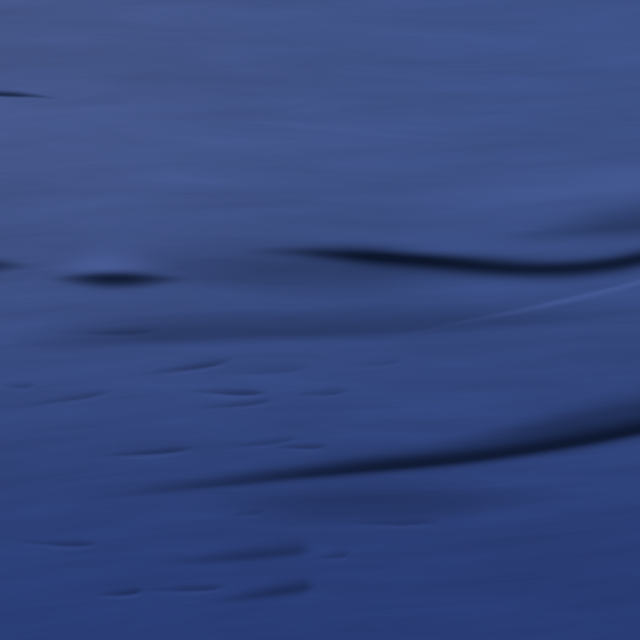
Write a WebGL 1 fragment shader that draws this texture.

```glsl
precision highp float;
// Calm deep-blue water crossed by long, nearly level swells.
// Tapered asymmetric folds give the shadows and glints; layered sines,
// stretched sideways, add fine ripples over a vertical colour gradient.

uniform vec2 u_resolution;

const float PI = 3.14159;
const vec3 DEEP_BLUE = vec3(0.160, 0.235, 0.460);
const vec3 PALE_BLUE = vec3(0.240, 0.320, 0.530);
const vec3 SHADOW = vec3(0.035, 0.070, 0.150);
const vec3 GLINT = vec3(0.330, 0.410, 0.670);

float hash(float n) {
  return fract(sin(n * 127.1) * 43758.55);
}

// Warped sine layers, about -1 to 1; stretch sets the grain in x and y.
float ripples(vec2 p, vec2 stretch) {
  vec2 q = p * stretch;
  float sum = 0.0;
  float amp = 0.5;
  for (int i = 0; i < 5; i++) {
    q += 0.7 * sin(q.yx * 0.8 + float(i) * 1.7);
    sum += amp * sin(q.x + 1.3) * sin(q.y);
    q = mat2(0.80, 0.60, -0.60, 0.80) * q * 1.6 + 2.1;
    amp *= 0.68;
  }
  return sum;
}

// Curved stroke from a to b, 0 to 1. width: softness above and below;
// taper: share of the length that fades at each end.
float fold(vec2 p, vec2 a, vec2 b, float bend, vec2 width, vec2 taper) {
  float t = (p.x - a.x) / (b.x - a.x);
  float fade = smoothstep(0.0, taper.x, t)
             * (1.0 - smoothstep(1.0 - taper.y, 1.0, t));
  float d = p.y - mix(a.y, b.y, t) - bend * sin(PI * t * t);
  float s = d / ((d > 0.0 ? width.x : width.y) * mix(0.4, 1.0, fade));
  return fade * exp(-s * s);
}

// Short scattered creases: x is shadow, y is the glint under it.
vec2 smallCreases(vec2 p) {
  vec2 sum = vec2(0.0);
  for (int i = 0; i < 18; i++) {
    float n = float(i) + 1.0;
    vec2 a = vec2(hash(n) * 0.85 - 0.08, hash(n + 31.0) * 0.56);
    float size = mix(0.06, 0.20, hash(n + 57.0));
    vec2 b = a + size * vec2(1.0, 0.20 * hash(n + 83.0) - 0.02);
    float strength = mix(0.10, 0.32, hash(n + 101.0));
    sum.x += strength * fold(p, a, b, -0.004, vec2(0.007, 0.0025), vec2(0.7, 0.25));
    sum.y += 0.5 * strength
           * fold(p + vec2(0.0, 0.006), a, b, -0.004, vec2(0.003), vec2(0.7, 0.25));
  }
  return sum;
}

// Main swells: dark cores first, then their wide soft shadows.
float swellShadow(vec2 p) {
  float core = 0.85 * fold(p, vec2(0.36, 0.608), vec2(1.06, 0.612), -0.030,
                           vec2(0.013, 0.014), vec2(0.35, 0.05));
  core += 0.82 * fold(p, vec2(0.07, 0.211), vec2(1.06, 0.340), -0.014,
                      vec2(0.019, 0.009), vec2(0.60, 0.05));
  core += 0.80 * fold(p, vec2(0.06, 0.564), vec2(0.31, 0.563), 0.0,
                      vec2(0.009, 0.012), vec2(0.45, 0.50));
  core += 0.60 * fold(p, vec2(-0.10, 0.583), vec2(0.07, 0.583), 0.0,
                      vec2(0.010), vec2(0.40, 0.60));
  core += 0.65 * fold(p, vec2(-0.05, 0.857), vec2(0.10, 0.845), 0.003,
                      vec2(0.005, 0.003), vec2(0.20, 0.60));
  float soft = 0.36 * fold(p, vec2(0.62, 0.292), vec2(1.12, 0.382), 0.0,
                           vec2(0.020, 0.024), vec2(0.60, 0.10));
  soft += 0.34 * fold(p, vec2(0.72, 0.620), vec2(1.12, 0.668), 0.0,
                      vec2(0.024, 0.020), vec2(0.70, 0.10));
  soft += 0.25 * fold(p, vec2(0.05, 0.585), vec2(0.85, 0.570), 0.0,
                      vec2(0.035, 0.030), vec2(0.50, 0.40));
  soft += 0.26 * fold(p, vec2(-0.10, 0.455), vec2(1.10, 0.530), -0.015,
                      vec2(0.032, 0.012), vec2(0.30, 0.40));
  soft += 0.24 * fold(p, vec2(0.25, 0.205), vec2(0.95, 0.245), -0.010,
                      vec2(0.022, 0.030), vec2(0.40, 0.50));
  soft += 0.32 * fold(p, vec2(0.22, 0.115), vec2(0.50, 0.142), 0.0,
                      vec2(0.014, 0.008), vec2(0.70, 0.15));
  soft += 0.34 * fold(p, vec2(0.30, 0.055), vec2(0.50, 0.085), 0.0,
                      vec2(0.012, 0.008), vec2(0.70, 0.15));
  return core + soft;
}

float swellGlint(vec2 p) {
  float light = 0.38 * fold(p, vec2(0.56, 0.458), vec2(1.06, 0.578), -0.004,
                            vec2(0.004, 0.006), vec2(0.60, 0.05));
  light += 0.60 * fold(p, vec2(0.05, 0.581), vec2(0.29, 0.583), 0.0,
                       vec2(0.022, 0.010), vec2(0.50, 0.50));
  light += 0.28 * fold(p, vec2(0.45, 0.675), vec2(1.15, 0.725), 0.0,
                       vec2(0.030, 0.025), vec2(0.60, 0.20));
  light += 0.16 * fold(p, vec2(0.35, 0.815), vec2(0.75, 0.778), 0.0,
                       vec2(0.005), vec2(0.40, 0.40));
  light += 0.22 * fold(p, vec2(-0.10, 0.835), vec2(0.12, 0.830), 0.0,
                       vec2(0.010, 0.020), vec2(0.30, 0.60));
  return light;
}

void main() {
  vec2 uv = gl_FragCoord.xy / u_resolution;
  vec2 tilted = uv - vec2(0.0, 0.07 * uv.x * (1.0 - uv.y));
  float broad = ripples(tilted, vec2(3.0, 18.0));
  float fine = ripples(tilted + 0.37, vec2(9.0, 95.0));
  vec2 p = uv + vec2(0.0, 0.003 * broad);

  float height = smoothstep(-0.05, 0.80, uv.y - 0.06 * (uv.x - 0.5));
  vec3 color = mix(DEEP_BLUE, PALE_BLUE, height);
  color += vec3(0.030, 0.018, 0.008) * smoothstep(0.9, 0.0, distance(uv, vec2(0.0, 1.0)));
  color *= 1.0 + 0.035 * broad + 0.040 * fine;

  vec2 creases = smallCreases(p);
  color = mix(color, GLINT, clamp(swellGlint(p) + creases.y, 0.0, 1.0));
  color = mix(color, SHADOW, clamp(swellShadow(p) + creases.x, 0.0, 0.93));
  gl_FragColor = vec4(color, 1.0);
}
```
